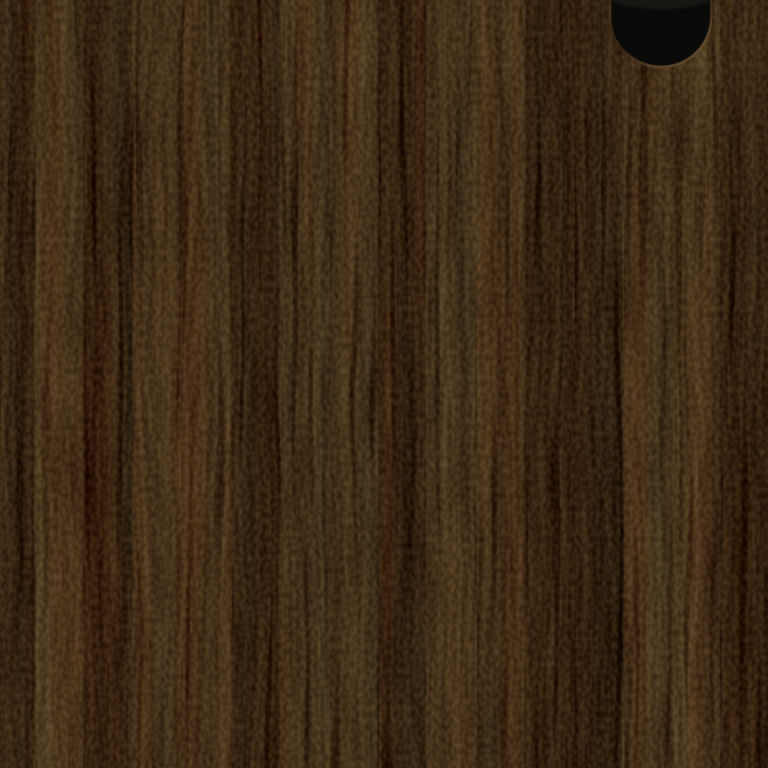
This texture is drawn by a WebGL 2 fragment shader. Its source:

```glsl
#version 300 es
precision highp float;

uniform vec2 u_resolution;
out vec4 fragColor;

// Wood tones
const vec3 DARK_WOOD = vec3(0.130, 0.062, 0.012);
const vec3 LIGHT_WOOD = vec3(0.345, 0.262, 0.152);
const vec3 RED_TINT = vec3(0.040, -0.008, -0.012);
const float LIGHT_STRIP = 0.66;
const float DARK_STRIP = 0.38;
const float STRIP_VARIATION = 0.06;

// Strip layout
const float STRIP_COUNT = 15.67;
const float STRIP_OFFSET = 0.735;
const float SEAM_SOFTNESS = 0.07;

// Grain: frequencies across and along the fibres, and strengths
const vec2 WARP_FREQ = vec2(13.0, 3.2);
const vec2 STREAK_FREQ = vec2(42.0, 1.1);
const vec2 LINE_FREQ = vec2(88.0, 2.4);
const vec2 FIBRE_FREQ = vec2(145.0, 9.0);
const vec2 SPECKLE_FREQ = vec2(187.0, 123.0);
const float WARP_AMOUNT = 0.012;
const float STREAK_AMOUNT = 0.30;
const float LINE_AMOUNT = 0.34;
const float FIBRE_AMOUNT = 0.34;
const float SPECKLE_AMOUNT = 0.42;

// Slot cut into the upper edge
const vec2 SLOT_CENTER = vec2(0.861, 0.978);
const float SLOT_RADIUS = 0.065;
const float RIM_WIDTH = 0.0022;
const vec3 SLOT_COLOR = vec3(0.040, 0.040, 0.034);
const vec3 SLOT_TOP_COLOR = vec3(0.085, 0.085, 0.075);
const vec3 RIM_COLOR = vec3(0.42, 0.31, 0.19);

uint hashBits(uvec2 v) {
    uint h = v.x * 1597334677u ^ v.y * 3812015801u;
    h = (h ^ (h >> 16)) * 2146121005u;
    h = (h ^ (h >> 15)) * 2221713035u;
    return h ^ (h >> 16);
}

float hash(vec2 cell) {
    return float(hashBits(uvec2(ivec2(cell))) >> 8) / 16777216.0;
}

vec2 gradient(vec2 cell) {
    float angle = 6.28319 * hash(cell);
    return vec2(cos(angle), sin(angle));
}

float gradientNoise(vec2 p) {
    vec2 cell = floor(p), f = p - cell;
    vec2 w = f * f * f * (f * (f * 6.0 - 15.0) + 10.0);
    vec2 e = vec2(1.0, 0.0);
    float a = dot(gradient(cell), f);
    float b = dot(gradient(cell + e), f - e);
    float c = dot(gradient(cell + e.yx), f - e.yx);
    float d = dot(gradient(cell + e.xx), f - e.xx);
    return mix(mix(a, b, w.x), mix(c, d, w.x), w.y);
}

// Two light strips per dark one, with a double dark strip right of centre
float stripTone(float index) {
    float darkPhase = (index < 0.0 || index > 10.5) ? 2.0 : 1.0;
    float phase = mod(index + 0.5, 3.0) - 0.5;
    float tone = abs(phase - darkPhase) < 0.25 ? DARK_STRIP : LIGHT_STRIP;
    return tone + STRIP_VARIATION * (hash(vec2(index, 71.0)) - 0.5);
}

vec3 wood(vec2 uv) {
    float across = uv.x * STRIP_COUNT - STRIP_OFFSET;
    float strip = floor(across);
    float seam = smoothstep(1.0 - SEAM_SOFTNESS, 1.0, across - strip);
    float tone = mix(stripTone(strip), stripTone(strip + 1.0), seam);

    // Each strip has its own gently bending fibres
    vec2 seed = vec2(0.0, 37.0 * strip);
    vec2 p = uv;
    p.x += WARP_AMOUNT * gradientNoise(uv * WARP_FREQ + seed);

    float streak = gradientNoise(p * STREAK_FREQ + seed + 11.3);
    float pores = gradientNoise(p * LINE_FREQ + seed + 23.7);
    float fibre = gradientNoise(p * FIBRE_FREQ + seed + 41.1);
    float speckle = gradientNoise(uv * SPECKLE_FREQ + 5.9);
    float redness = gradientNoise(p * STREAK_FREQ * 0.8 + seed + 63.2);

    tone += STREAK_AMOUNT * streak + FIBRE_AMOUNT * fibre;
    tone += SPECKLE_AMOUNT * speckle;
    tone -= LINE_AMOUNT * smoothstep(0.10, 0.45, pores);
    return mix(DARK_WOOD, LIGHT_WOOD, clamp(tone, -0.2, 1.15)) + RED_TINT * redness;
}

void main() {
    vec2 uv = gl_FragCoord.xy / u_resolution;
    float pixel = 1.0 / min(u_resolution.x, u_resolution.y);
    vec3 color = wood(uv);

    // Slot with a thin rim lit at its lower right
    vec2 q = uv - SLOT_CENTER;
    float slot = length(vec2(q.x, min(q.y, 0.0))) - SLOT_RADIUS;
    float rim = 1.0 - smoothstep(0.0, pixel, abs(slot) - 0.5 * RIM_WIDTH);
    float rimLight = smoothstep(-0.2, 0.9, dot(normalize(q + 1e-5), vec2(0.6, -0.8)));
    float slotTop = smoothstep(-0.004, 0.004, q.y - 0.010 - 2.5 * q.x * q.x);
    vec3 inside = mix(SLOT_COLOR, SLOT_TOP_COLOR, slotTop);
    color = mix(color, inside, 1.0 - smoothstep(-pixel, pixel, slot));
    color = mix(color, RIM_COLOR, 0.7 * rim * rimLight);

    fragColor = vec4(max(color, 0.0), 1.0);
}
```
